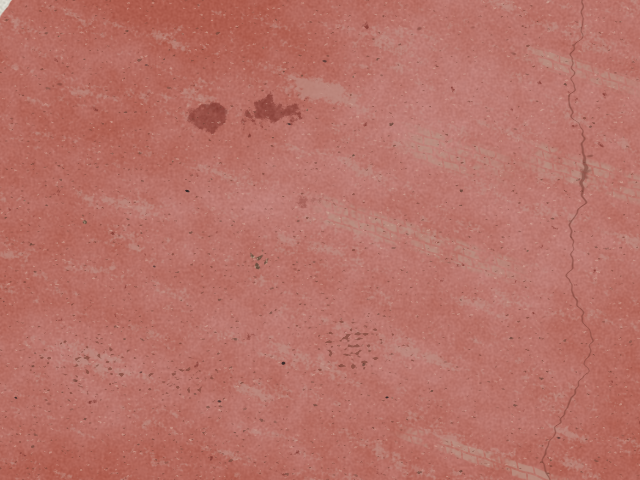
This texture is drawn by a Shadertoy shader. Its source:

```glsl
// Worn red painted concrete with scuffs, tyre prints, chips, stains and a long crack.

vec2 hash2(vec2 p) {
    vec3 h = fract(p.xyx * vec3(0.1031, 0.1030, 0.0973));
    h += dot(h, h.yzx + 33.33);
    return fract((h.xx + h.yz) * h.zy);
}

float corner(vec2 cell, vec2 offset) {
    return dot(hash2(cell) * 2.0 - 1.0, offset);
}

// Gradient noise
float noise(vec2 p) {
    vec2 i = floor(p), f = fract(p), e = vec2(1, 0);
    vec2 u = f * f * f * (f * (f * 6.0 - 15.0) + 10.0);
    return mix(mix(corner(i, f), corner(i + e, f - e), u.x),
               mix(corner(i + e.yx, f - e.yx), corner(i + 1.0, f - 1.0), u.x), u.y);
}

float fbm(vec2 p) {
    float sum = 0.0, amp = 0.75;
    for (int i = 0; i < 5; i++) {
        sum += amp * noise(p);
        p = mat2(1.6, 1.2, -1.2, 1.6) * p + 7.3;
        amp *= 0.6;
    }
    return sum;
}

// One ragged flattened speck per cell, mostly small, of varied strength
float specks(vec2 p, float cells, float chance, float size, float aa) {
    vec2 g = p * cells, id = floor(g), pick = hash2(id + cells), spot = hash2(id + 51.0);
    vec2 d = (fract(g) - 0.3 - 0.4 * spot) * vec2(0.75, 1.3);
    d.y += d.x * (spot.x - 0.5);
    float radius = size * (0.4 + 0.6 * pick.y * pick.y + 1.1 * noise(g * 6.0));
    float edge = aa * cells;
    return step(pick.x, chance) * (0.4 + 0.6 * spot.y) * (1.0 - smoothstep(radius - edge, radius + edge, length(d)));
}

// Soft oval patch
float oval(vec2 p, float x, float y, float w, float h) {
    vec2 d = (p - vec2(x, y)) / vec2(w, h);
    return exp(-dot(d, d));
}

// Pale slanted tread print, broken up by thin staggered grooves
float tyrePrint(vec2 p, vec4 print, float aa) {
    vec2 dir = normalize(vec2(1.0, -0.33)), d = p - print.xy;
    vec2 q = vec2(dot(d, dir), dot(d, vec2(-dir.y, dir.x)));
    q += 0.005 * vec2(noise(p * 25.0), noise(p * 25.0 + 9.0));
    float band = smoothstep(-0.03, 0.04, q.x) * (1.0 - smoothstep(print.z - 0.15, print.z, q.x));
    band *= 1.0 - smoothstep(print.w * 0.7, print.w * 1.2, abs(q.y));
    vec2 size = vec2(0.036, 0.017), brick = q / size;
    brick.x += 0.5 * mod(floor(brick.y), 2.0) + 0.25 * brick.y;
    vec2 gap = (0.5 - abs(fract(brick) - 0.5)) * size;
    float block = smoothstep(0.0006, 0.0018 + aa, min(gap.x, gap.y));
    float wear = smoothstep(-0.4, 0.25, fbm(p * 14.0 + print.xy) + 0.5 * noise(p * 110.0));
    return band * wear * mix(0.2, 1.0, block);
}

void mainImage(out vec4 fragColor, in vec2 fragCoord) {
    vec2 p = fragCoord / iResolution.y;
    float aa = 0.8 / iResolution.y;
    vec2 along = vec2(dot(p, vec2(0.95, -0.31)), dot(p, vec2(0.31, 0.95)));
    float fine = noise(p * 175.0) + 0.6 * noise(p * 105.0 + 4.0);

    // Faded paint: saturated red to dusty pink
    float tone = 0.78 + 0.8 * fbm(along * vec2(2.5, 6.0)) + 0.5 * fbm(p * 20.0);
    tone -= 0.95 * oval(p, 0.3, 1.0, 0.45, 0.25) + 0.5 * oval(p, 0.0, 0.55, 0.25, 0.2);
    tone -= 0.65 * oval(p, 0.35, 0.0, 0.7, 0.14) + 0.55 * oval(p, 1.35, 0.2, 0.2, 0.3);
    tone += 0.22 * oval(p, 0.85, 0.65, 0.45, 0.35);
    vec3 color = mix(vec3(0.69, 0.378, 0.325), vec3(0.74, 0.478, 0.445), clamp(tone, -0.15, 1.5));
    color += vec3(0.05, 0.056, 0.056) * fine;

    // Chalky scuffs dragged along the slant
    float scuff = fbm(along * vec2(5.0, 22.0) + 3.0) + 0.6 * fbm(p * 45.0) + 0.3 * fine;
    scuff = smoothstep(0.12, 0.6, scuff + 0.5 * oval(p, 0.66, 0.81, 0.08, 0.03));
    color = mix(color, vec3(0.74, 0.565, 0.525), 0.65 * scuff);

    // Tyre prints: start, length, half width
    vec4 prints[5] = vec4[5](vec4(0.66, 0.57, 0.5, 0.026), vec4(0.85, 0.71, 0.27, 0.036),
        vec4(1.1, 0.68, 0.34, 0.03), vec4(0.84, 0.1, 0.5, 0.016), vec4(1.1, 0.89, 0.3, 0.02));
    for (int i = 0; i < 5; i++)
        color = mix(color, vec3(0.725, 0.575, 0.52), 0.78 * tyrePrint(p, prints[i], aa));

    // Damp dark red stains with ragged edges
    float rag = 0.9 * fbm(p * 28.0) + 0.3 * noise(p * 90.0);
    float stain = smoothstep(0.42, 0.62, oval(p, 0.435, 0.755, 0.05, 0.033) + 0.6 * rag);
    stain = max(stain, smoothstep(0.4, 0.65, 0.75 * oval(p, 0.565, 0.767, 0.085, 0.035) + rag));
    stain = max(stain, 0.5 * smoothstep(0.4, 0.65, 0.6 * oval(p, 0.65, 0.58, 0.05, 0.02) + rag));
    color = mix(color, vec3(0.52, 0.24, 0.21) + 0.05 * fine, (0.62 + 0.5 * rag) * stain);

    // Chips gather in a few worn clusters
    float worn = oval(p, 0.735, 0.28, 0.075, 0.065) + 0.75 * oval(p, 0.2, 0.24, 0.15, 0.06);
    worn += 0.7 * oval(p, 0.4, 0.21, 0.08, 0.035);
    float chips = smoothstep(0.44, 0.64, 0.4 * worn + noise(p * vec2(85.0, 120.0)));
    color = mix(color, vec3(0.47, 0.26, 0.21), 0.65 * chips);
    float bare = oval(p, 0.543, 0.457, 0.034, 0.02) + oval(p, 0.177, 0.54, 0.01, 0.018);
    bare = smoothstep(0.4, 0.6, 0.5 * bare + 0.8 * noise(p * 85.0));
    color = mix(color, mix(vec3(0.38, 0.29, 0.23), vec3(0.72, 0.64, 0.54), smoothstep(-0.1, 0.4, fine)), 0.85 * bare);

    // Scattered pits and pale grit
    float left = 1.0 - smoothstep(0.2, 1.1, p.x * 0.6 + p.y * 0.7);
    color = mix(color, vec3(0.38, 0.25, 0.2), 0.75 * specks(p, 36.0, 0.04 + 0.07 * left, 0.12, aa));
    color = mix(color, vec3(0.44, 0.25, 0.2), 0.7 * specks(p + 3.7, 85.0, 0.1 + 0.12 * left, 0.18, aa));
    color = mix(color, vec3(0.83, 0.67, 0.61), 0.65 * specks(p + 8.1, 80.0, 0.16, 0.19, aa));
    color = mix(color, vec3(0.15, 0.12, 0.12), specks(p + 5.3, 14.0, 0.03, 0.06, aa));

    // Wandering crack with a broken spot
    float path = 1.205 + 0.017 * cos((p.y - 0.28) * 17.4) - 0.06 * (1.0 - smoothstep(0.02, 0.2, p.y));
    path += 0.02 * noise(vec2(p.y * 17.0, 2.5)) + 0.014 * noise(vec2(p.y * 65.0, 8.5));
    float spall = oval(p, 1.217, 0.64, 0.025, 0.04);
    float width = 0.0009 + 0.002 * noise(p * 30.0) + 0.003 * spall;
    float crack = 1.0 - smoothstep(width - aa, width + 1.5 * aa, abs(p.x - path));
    crack = max(crack, smoothstep(0.4, 0.55, 0.45 * spall + 0.8 * noise(p * vec2(35.0, 60.0))));
    color = mix(color, vec3(0.46, 0.24, 0.2), 0.58 * crack);

    // Bare white corner beyond the paint
    float paintEdge = p.x * 1.3 + 1.0 - p.y + 0.006 * noise(p * 60.0);
    color = mix(vec3(0.85, 0.84, 0.8) + 0.1 * fine, color, smoothstep(0.033 - aa, 0.036 + aa, paintEdge));
    fragColor = vec4(color, 1.0);
}
```
